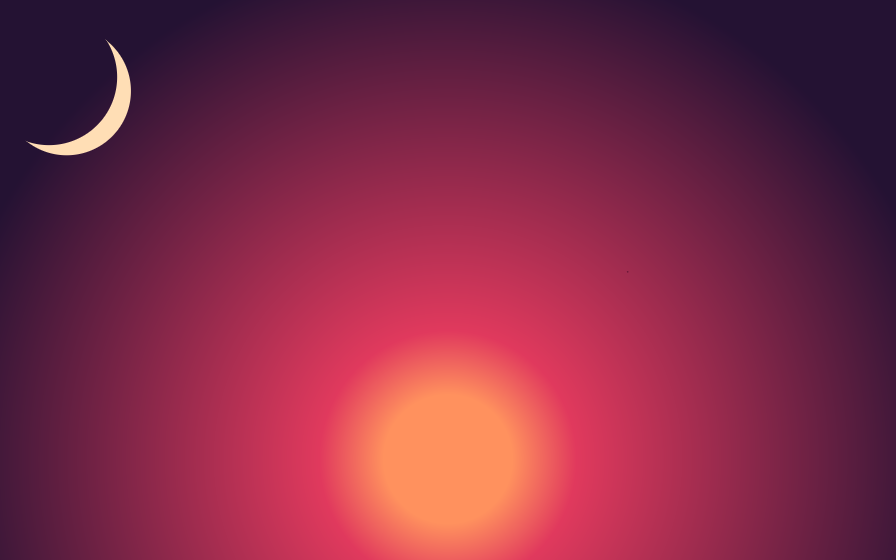
Write a Shadertoy shader that draws this background.

```glsl
// Dusk sky: a low sun whose glow fades from orange through rose to deep violet,
// with a thin crescent moon at the upper left and one tiny dark speck.
// The glow is a radial gradient; the crescent is one disc minus another.

const vec3 SUN_ORANGE = vec3(1.0, 0.57, 0.37);
const vec3 GLOW_ROSE  = vec3(0.88, 0.225, 0.365);
const vec3 SKY_VIOLET = vec3(0.14, 0.07, 0.20);
const vec3 MOON_CREAM = vec3(1.0, 0.87, 0.71);
const vec3 SPECK_PLUM = vec3(0.42, 0.09, 0.22);

// Linear ramp from 0 at start to 1 at end
float ramp(float start, float end, float x) {
    return clamp((x - start) / (end - start), 0.0, 1.0);
}

// Signed distance to a disc, negative inside
float disc(vec2 p, vec2 center, float radius) {
    return length(p - center) - radius;
}

// Signed distance to a disc with a second disc cut away
float crescent(vec2 p, vec2 center, float radius, vec2 cutCenter, float cutRadius) {
    return max(disc(p, center, radius), -disc(p, cutCenter, cutRadius));
}

// Smooth coverage of a shape, one pixel wide at its edge
float coverage(float dist, float pixel) {
    return clamp(0.5 - dist / pixel, 0.0, 1.0);
}

// Sky colour at a distance from the sun; reach is the farthest corner
vec3 sunsetGlow(float dist, float reach) {
    float t = dist / reach;
    vec3 color = mix(SUN_ORANGE, GLOW_ROSE, ramp(0.10, 0.20, t));
    return mix(color, SKY_VIOLET, ramp(0.20, 0.80, t));
}

void mainImage(out vec4 fragColor, in vec2 fragCoord) {
    // Canvas height is one unit
    vec2 p = fragCoord / iResolution.y;
    float aspect = iResolution.x / iResolution.y;
    float pixel = 1.0 / iResolution.y;

    // Sun and sky
    vec2 sun = vec2(0.5 * aspect, 0.18);
    float reach = length(vec2(aspect, 1.0) - sun);
    vec3 color = sunsetGlow(length(p - sun), reach);

    // Crescent moon
    float moon = crescent(p, vec2(0.119, 0.8375), 0.1148, vec2(0.0875, 0.8625), 0.1217);
    color = mix(color, MOON_CREAM, coverage(moon, pixel));

    // Distant speck
    float speck = disc(p, vec2(0.7005 * aspect, 0.5146), 0.0014);
    color = mix(color, SPECK_PLUM, coverage(speck, pixel));

    fragColor = vec4(color, 1.0);
}
```
